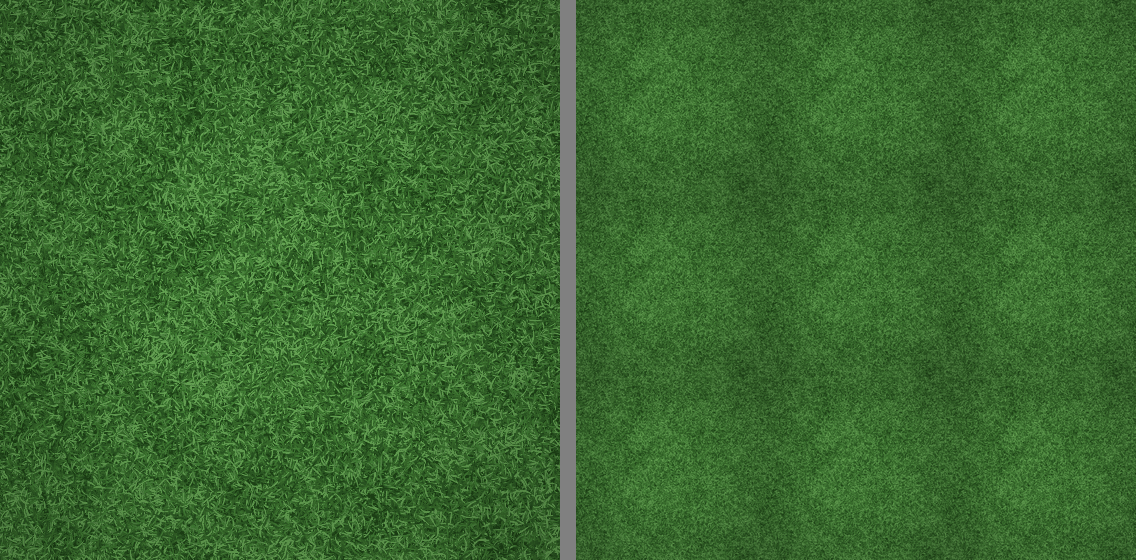
Left, the tile; right, the same tile 3 across and 3 down.
A WebGL 1 fragment shader for this texture:

```glsl
precision highp float;
// Dense lawn seen from above: many layers of short, bent grass blades.
// Each layer scatters one blade per cell of a wrapping grid; every blade
// shades what lies below it, and the final tone picks a green from a ramp.

uniform vec2 u_resolution;

const float PI = 3.14159265;
const float CELLS = 64.0;
const int LAYERS = 14;

vec4 hash4(vec3 p) {
  vec4 q = fract(p.xyzx * vec4(0.1031, 0.1030, 0.0973, 0.1099));
  q += dot(q, q.wzxy + 33.33);
  return fract((q.xxyz + q.yzzw) * q.zywx);
}

// Value noise that repeats after "period" cells.
float wrapNoise(vec2 uv, float period, float seed) {
  vec2 p = uv * period;
  vec2 i = floor(p);
  vec2 f = fract(p);
  f = f * f * (3.0 - 2.0 * f);
  vec2 a = mod(i, period);
  vec2 b = mod(i + 1.0, period);
  float low = mix(hash4(vec3(a, seed)).x, hash4(vec3(b.x, a.y, seed)).x, f.x);
  float high = mix(hash4(vec3(a.x, b.y, seed)).x, hash4(vec3(b, seed)).x, f.x);
  return mix(low, high, f.y);
}

// Lays one blade over the tone; p is relative to its middle, in cells.
float layBlade(float tone, vec2 p, vec4 shape, vec2 look, float pixel) {
  float angle = shape.z * 2.0 * PI;
  float c = cos(angle);
  float s = sin(angle);
  vec2 q = vec2(c * p.x + s * p.y, c * p.y - s * p.x);
  float halfLength = mix(0.36, 0.72, shape.w);
  float along = clamp(q.x / halfLength, -1.0, 1.0);
  q.y -= (look.y - 0.5) * 0.36 * (1.0 - along * along);
  float halfWidth = mix(0.065, 0.105, look.y) * (1.0 - 0.6 * max(along, 0.0));
  float side = abs(q.y) - halfWidth;
  float end = abs(q.x) - halfLength;
  float d = max(side, end);

  float shadow = 1.0 - smoothstep(0.0, 0.16, d);
  float cover = clamp(0.5 - d / pixel, 0.0, 1.0);
  float bladeTone = mix(0.18, 1.2, look.x) + 0.1 * along;
  return mix(tone * (1.0 - 0.16 * shadow), bladeTone, cover);
}

// Greens from deep shade to lit tips, spaced by the area each one takes.
vec3 grassRamp(float t) {
  vec3 col = vec3(0.11, 0.25, 0.08);
  col = mix(col, vec3(0.16, 0.33, 0.13), smoothstep(0.04, 0.22, t));
  col = mix(col, vec3(0.21, 0.40, 0.16), smoothstep(0.22, 0.47, t));
  col = mix(col, vec3(0.25, 0.48, 0.20), smoothstep(0.47, 0.68, t));
  col = mix(col, vec3(0.31, 0.50, 0.26), smoothstep(0.68, 0.83, t));
  return mix(col, vec3(0.38, 0.61, 0.31), smoothstep(0.83, 0.96, t));
}

void main() {
  vec2 uv = gl_FragCoord.xy / u_resolution;
  float pixel = CELLS / min(u_resolution.x, u_resolution.y);

  // Blades, from the soil upwards
  float tone = 0.1;
  for (int layer = 0; layer < LAYERS; layer++) {
    float id = float(layer);
    vec2 p = uv * CELLS + fract(id * vec2(0.618, 0.382));
    vec2 cell = floor(p);
    for (int y = -1; y <= 1; y++) {
      for (int x = -1; x <= 1; x++) {
        vec2 corner = cell + vec2(float(x), float(y));
        vec2 key = mod(corner, CELLS);
        vec4 shape = hash4(vec3(key, id + 3.0));
        vec2 look = hash4(vec3(key, id + 41.0)).xy;
        tone = layBlade(tone, p - corner - shape.xy, shape, look, pixel);
      }
    }
  }

  // Uneven growth, in broad and small clumps
  float clumps = wrapNoise(uv, 9.0, 71.0) + wrapNoise(uv, 27.0, 83.0) - 1.0;
  tone = 0.5 + 1.25 * (tone - 0.5) + 0.16 * clumps;

  // Gentle periodic darkening towards the borders
  vec2 border = pow(abs(cos(PI * uv)), vec2(4.0));
  float light = 1.04 - 0.1 * (border.x + border.y);
  gl_FragColor = vec4(grassRamp(tone) * light, 1.0);
}
```
